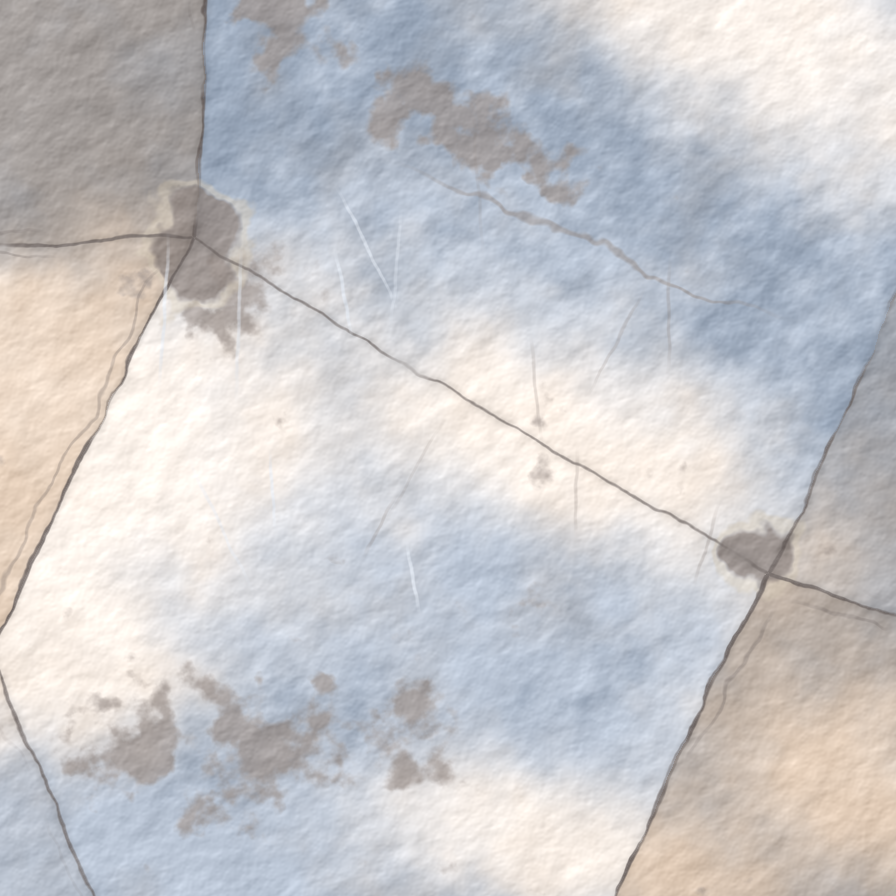
This texture is drawn by a Shadertoy shader. Its source:

```glsl
// Weathered flagstones in dappled light: Voronoi slabs with hairline joints,
// soft pools of light on blue stone, ragged stains, scratches and fine grain.

const vec3 SHADE_DEEP = vec3(0.615, 0.668, 0.74);
const vec3 SHADE_PALE = vec3(0.73, 0.772, 0.832);
const vec3 SHADE_BROWN = vec3(0.635, 0.612, 0.6);
const vec3 LIT_CREAM = vec3(0.995, 0.958, 0.925);
const vec3 LIT_TAN = vec3(0.89, 0.805, 0.725);
const vec3 STAIN = vec3(0.585, 0.545, 0.525);
const vec3 JOINT = vec3(0.45, 0.415, 0.405);
const vec3 MORTAR = vec3(0.85, 0.805, 0.735);
const vec3 SCRATCH = vec3(0.9, 0.925, 0.96);

const float JOINT_WIDTH = 0.0022;
const float RELIEF = 0.4;
const float MOTTLE = 0.11;
const int SCRATCHES = 8;
const vec2 POOL_AXIS = vec2(0.91, -0.415);
const vec2 GRAIN_AXIS = vec2(0.866, 0.5);
const vec2 CORNER_A = vec2(0.222, 0.718);
const vec2 CORNER_B = vec2(0.86, 0.362);

// Slab centres and how brown each slab is
const int N = 7;
const vec2 SLAB[N] = vec2[N](
    vec2(0.759, 0.932), vec2(0.316, 0.163), vec2(-0.305, 0.987), vec2(-0.296, 0.461),
    vec2(1.351, 0.669), vec2(1.039, -0.189), vec2(-0.158, -0.041));
const float BROWN[N] = float[N](0.0, 0.0, 0.95, 0.85, 0.6, 0.95, 0.25);

// Soft ellipses: centre, long radius, short radius
const vec4 LIGHT[N] = vec4[N](
    vec4(0.84, 0.97, 0.42, 0.15), vec4(0.64, 0.52, 0.33, 0.13), vec4(0.2, 0.48, 0.22, 0.18),
    vec4(0.6, 0.03, 0.26, 0.12), vec4(0.96, 0.1, 0.2, 0.14), vec4(0.02, 0.6, 0.14, 0.14),
    vec4(0.06, 0.27, 0.14, 0.13));
const vec4 STAINS[N] = vec4[N](
    vec4(0.47, 0.89, 0.14, 0.05), vec4(0.61, 0.82, 0.11, 0.04), vec4(0.25, 0.66, 0.08, 0.08),
    vec4(0.4, 0.19, 0.14, 0.08), vec4(0.21, 0.14, 0.13, 0.1), vec4(0.3, 0.98, 0.06, 0.05),
    vec4(0.38, 0.38, 0.025, 0.018));

float hash(vec2 p) {
    vec3 q = fract(p.xyx * 0.1031);
    q += dot(q, q.yzx + 33.33);
    return fract((q.x + q.y) * q.z);
}

float noise(vec2 p) {
    vec2 i = floor(p), f = fract(p);
    f = f * f * (3.0 - 2.0 * f);
    return mix(mix(hash(i), hash(i + vec2(1, 0)), f.x),
               mix(hash(i + vec2(0, 1)), hash(i + vec2(1, 1)), f.x), f.y);
}

float fbm(vec2 p) {
    float sum = 0.0, amp = 0.53;
    for (int i = 0; i < 4; i++) {
        sum += amp * noise(p + 40.0);
        p = mat2(1.6, 1.2, -1.2, 1.6) * p + 7.3;
        amp *= 0.5;
    }
    return sum;
}

vec2 along(vec2 d, vec2 axis) { return vec2(dot(d, axis), dot(d, vec2(-axis.y, axis.x))); }

float pools(vec4 list[N], vec2 p) {
    float sum = 0.0;
    for (int i = 0; i < N; i++) {
        vec2 d = along(p - list[i].xy, POOL_AXIS) / list[i].zw;
        sum += exp(-dot(d, d));
    }
    return sum;
}

// Distance to the nearest border, with this slab and its neighbour
float slabBorder(vec2 p, out int slab, out int other) {
    slab = 0;
    other = 0;
    for (int i = 1; i < N; i++)
        if (distance(p, SLAB[i]) < distance(p, SLAB[slab])) slab = i;
    float border = 9.0;
    for (int i = 0; i < N; i++) {
        if (i == slab) continue;
        float d = dot(0.5 * (SLAB[i] + SLAB[slab]) - p, normalize(SLAB[i] - SLAB[slab]));
        if (d < border) { border = d; other = i; }
    }
    return border;
}

float grain(vec2 p) { return fbm(along(p, GRAIN_AXIS) * vec2(32, 46)); }

float line(float d, float width, float soft) { return 1.0 - smoothstep(width, width + soft, abs(d)); }

// Thin, tapered, nearly upright strokes
float scratches(vec2 p, float seed, float soft) {
    float mask = 0.0;
    for (int i = 0; i < SCRATCHES; i++) {
        float k = float(i) + seed;
        vec2 d = p - mix(vec2(0.18, 0.28), vec2(0.66, 0.8), vec2(hash(vec2(k, 1.7)), hash(vec2(k, 5.2))));
        float reach = mix(0.04, 0.11, hash(vec2(k, 9.1)));
        float lean = mix(-0.6, 0.15, hash(vec2(k, 13.4)));
        float taper = 1.0 - smoothstep(0.3, 1.0, abs(d.y) / reach);
        mask = max(mask, taper * line(d.x - lean * d.y, 0.0006, soft) * mix(0.3, 0.8, hash(vec2(k, 2.6))));
    }
    return mask;
}

void mainImage(out vec4 fragColor, in vec2 fragCoord) {
    vec2 p = fragCoord / iResolution.xy;
    float soft = max(0.0025, 1.5 / iResolution.y);
    float broad = fbm(p * 5.0), patchy = fbm(p * 13.0 + 9.0);
    float fine = fbm(p * 28.0), speck = fbm(p * 55.0 + 3.0);
    vec2 wobble = vec2(fine, fbm(p * 28.0 + 31.0)) - 0.5;
    vec2 drift = vec2(broad, fbm(p * 5.0 + 17.0)) - 0.5;

    // Slabs under dappled light
    int slab, other;
    float border = slabBorder(p + 0.01 * wobble + 0.018 * drift, slab, other);
    float light = smoothstep(0.08, 1.05, pools(LIGHT, p + 0.14 * drift) + 0.45 * (patchy - 0.5));
    float brown = clamp(BROWN[slab] + 0.6 * (patchy - 0.5), 0.0, 1.0);
    float pale = smoothstep(0.3, 0.7, 0.75 * broad + 0.5 * fine + 0.3 * (0.35 - p.y));
    vec3 shade = mix(mix(SHADE_DEEP, SHADE_PALE, pale), SHADE_BROWN, brown);
    vec3 color = mix(shade, mix(LIT_CREAM, LIT_TAN, brown), light);

    // Ragged stains and a wandering vein
    float rag = 1.1 * patchy + 0.8 * fine + 0.5 * speck - 1.2;
    float stain = smoothstep(0.44, 0.74, 0.68 * pools(STAINS, p + 0.05 * wobble) + rag);
    color = mix(color, STAIN, 0.7 * stain);
    float vein = line(along(p - vec2(0.64, 0.74), POOL_AXIS).y + 0.06 * (patchy - 0.5), 0.0006, soft * 1.6);
    color = mix(color, STAIN, 0.5 * vein * smoothstep(0.24, 0.1, abs(p.x - 0.66)));

    // Crumbled corners with mortar rims
    float corner = min(distance(p, CORNER_A) - 0.052, distance(p, CORNER_B) - 0.036);
    corner += 0.09 * patchy + 0.05 * fine - 0.07;
    color = mix(color, MORTAR, 0.5 * line(corner - 0.008, 0.002, 0.01));
    color = mix(color, STAIN, 0.85 * smoothstep(0.006, -0.006, corner));

    // Joints: hairline between like slabs, darker between unlike ones
    float contrast = min(abs(BROWN[slab] - BROWN[other]) + 0.3 * BROWN[slab], 1.0);
    float width = JOINT_WIDTH * mix(0.15, 0.75, contrast) * smoothstep(0.25, 0.7, fine);
    float joint = line(border, width, soft) * mix(0.6, 0.85, contrast) * smoothstep(0.15, 0.5, patchy);
    float split = line(border - 0.03 * patchy, 0.0005, soft) * smoothstep(0.5, 0.65, broad) * BROWN[slab];
    color = mix(color, JOINT, max(joint, 0.35 * split));
    color *= 1.0 - 0.07 * smoothstep(0.01, 0.0, border);

    // Scratches and creases
    vec2 bent = p + 0.006 * wobble;
    color = mix(color, SCRATCH, scratches(bent, 3.0, soft));
    color = mix(color, STAIN, 0.35 * scratches(vec2(1.0 - bent.x, bent.y), 21.0, soft));

    // Mottling and raking-light grain
    float relief = grain(p) - grain(p + vec2(-0.0018, 0.0026));
    color += RELIEF * relief + MOTTLE * (0.6 * fine + 0.4 * speck - 0.5) + 0.05 * (broad - 0.5);
    fragColor = vec4(clamp(color, 0.0, 1.0), 1.0);
}
```
